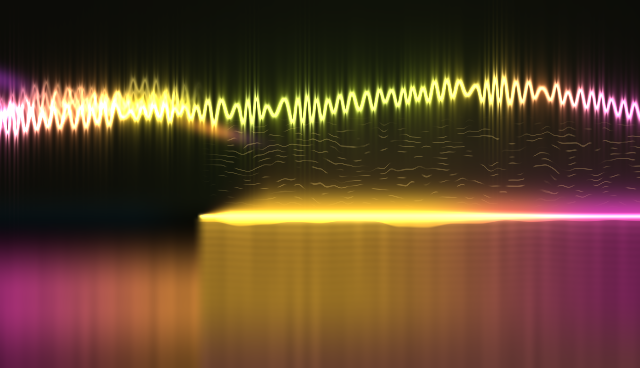
Reproduce this background procedurally as a Shadertoy shader.

```glsl
// Glowing jagged waveform above a horizontal light beam and a warm reflective floor.
#define BEAM_Y 0.412
#define BEAM_START 0.31
#define WAVE_CYCLES 54.0
#define WAVE_AMP 0.024
#define CORE_WIDTH 0.0055
#define STRANDS 6
#define WISP_ROWS 62.0

float hash(vec2 p) {
    p = fract(p * vec2(0.1031, 0.1137));
    p += dot(p, p.yx + 33.33);
    return fract((p.x + p.y) * p.x * 17.0);
}

float noise(vec2 p) {
    vec2 i = floor(p), f = fract(p);
    f = f * f * (3.0 - 2.0 * f);
    return mix(mix(hash(i), hash(i + vec2(1, 0)), f.x),
               mix(hash(i + vec2(0, 1)), hash(i + vec2(1, 1)), f.x), f.y);
}

// Green, yellow, orange and magenta for t from 0 to 1
vec3 spectrum(float t) {
    vec3 c = mix(vec3(0.60, 0.68, 0.08), vec3(0.95, 0.81, 0.15), smoothstep(0.0, 0.33, t));
    c = mix(c, vec3(0.95, 0.50, 0.25), smoothstep(0.33, 0.66, t));
    return mix(c, vec3(0.90, 0.25, 0.72), smoothstep(0.66, 1.0, t));
}

float waveCentre(float x) {
    float a = 3.14159 * x;
    return 0.66 + 0.035 * x + 0.05 * sin(a) - 0.022 * sin(2.0 * a) + 0.017 * sin(3.0 * a);
}

float waveHeight(float x, float strand) {
    float phase = 6.28318 * WAVE_CYCLES * x + 5.0 * noise(vec2(x * 24.0, strand * 7.0));
    float amp = WAVE_AMP * mix(0.35, 1.25, noise(vec2(x * 46.0, 9.0 + strand * 3.0)));
    float lift = strand * 0.012 * (0.4 + noise(vec2(x * 18.0, strand + 40.0)));
    float jitter = 0.018 * (noise(vec2(x * 75.0, strand + 3.0)) - 0.5);
    return waveCentre(x) + amp * sin(phase) + jitter + lift;
}

// Dark air, with green in the middle and faint violet on the left
vec3 backdrop(vec2 uv) {
    vec3 col = vec3(0.045, 0.045, 0.03);
    float middle = exp(-pow((uv.x - 0.57) / 0.3, 2.0));
    col += vec3(0.035, 0.06, 0.012) * middle * (1.0 - 0.6 * smoothstep(0.78, 1.0, uv.y));
    col += vec3(0.06, 0.035, 0.03) * smoothstep(0.3, 0.6, uv.x) * exp(-pow((uv.y - 0.58) / 0.14, 2.0));
    vec2 violet = (uv - vec2(0.0, 0.785 - 0.5 * uv.x)) / vec2(0.045, 0.03);
    col += vec3(0.28, 0.08, 0.36) * exp(-dot(violet, violet));
    vec2 flare = (uv - vec2(0.34, 0.645 - 0.45 * (uv.x - 0.34))) / vec2(0.055, 0.022);
    vec3 flareColor = mix(vec3(0.6, 0.32, 0.12), vec3(0.25, 0.08, 0.3), smoothstep(0.33, 0.4, uv.x));
    return col + flareColor * exp(-dot(flare, flare));
}

vec3 waveform(vec2 uv, float aspect) {
    float x = uv.x;
    float hue = x < 0.5 ? 1.0 - smoothstep(-0.12, 0.46, x) : smoothstep(0.58, 1.02, x);
    vec3 tint = spectrum(hue);
    float leftSide = 1.0 - smoothstep(0.24, 0.33, x);
    float streak = noise(vec2(x * 85.0, 2.0));
    vec3 light = vec3(0);
    for (int i = 0; i < STRANDS; i++) {
        float s = float(i), e = 0.0006;
        float f = waveHeight(x, s);
        float slope = (waveHeight(x + e, s) - waveHeight(x - e, s)) / (2.0 * e * aspect);
        float dy = abs(uv.y - f);
        float d = dy / sqrt(1.0 + slope * slope);
        float weight = i == 0 ? 1.0 : 0.28 * leftSide;
        float core = exp(-pow(d / CORE_WIDTH, 2.0));
        light += weight * (mix(tint, vec3(1.0, 0.97, 0.85), 0.6) * core
               + tint * (0.42 * exp(-d / 0.009) + 0.32 * exp(-dy / 0.022)));
    }
    // Tall vertical rays and the haze that fills the left strands
    float away = uv.y - waveCentre(x);
    light += tint * (0.1 + 0.28 * streak * streak) * exp(-abs(away) / 0.055);
    light += tint * 0.3 * leftSide * exp(-pow((away - 0.022) / 0.035, 2.0));
    return light;
}

// Broken contour lines drifting between wave and beam
float wisps(vec2 uv) {
    float v = uv.y * WISP_ROWS + 2.2 * noise(uv * vec2(26.0, 9.0)) + 0.7 * noise(uv * vec2(90.0, 20.0));
    float line = 1.0 - smoothstep(0.04, 0.16, abs(fract(v) - 0.5));
    float gaps = smoothstep(0.45, 0.8, noise(vec2(uv.x * 75.0, floor(v) * 5.0)));
    return line * gaps * smoothstep(0.31, 0.37, uv.x)
         * smoothstep(0.43, 0.5, uv.y) * (1.0 - smoothstep(0.62, 0.69, uv.y));
}

vec3 floorLight(vec2 uv, float depth) {
    float x = uv.x, onRight = smoothstep(0.30, 0.325, x);
    vec3 leftCol = mix(vec3(0.60, 0.16, 0.44), vec3(0.72, 0.46, 0.19), smoothstep(-0.03, 0.32, x));
    leftCol *= smoothstep(0.0, 0.21, depth) * (1.0 - 0.4 * smoothstep(0.24, 0.42, depth));
    vec3 rightCol = mix(vec3(0.61, 0.45, 0.14), vec3(0.45, 0.13, 0.33), smoothstep(0.52, 1.02, x));
    rightCol = mix(rightCol, vec3(0.37, 0.21, 0.19), 0.8 * smoothstep(0.2, 0.43, depth));
    float ripple = sin(depth * 330.0 + 4.0 * noise(vec2(x * 12.0, 5.0)));
    rightCol *= 1.0 + 0.045 * ripple * exp(-depth / 0.09);
    float streak = 0.93 + 0.14 * noise(vec2(x * 75.0, uv.y * 2.0));
    return mix(leftCol, rightCol, onRight) * streak * smoothstep(-0.003, 0.012, depth);
}

vec3 beam(vec2 uv, float h) {
    float along = uv.x - BEAM_START;
    float mask = smoothstep(-0.003, 0.008, along);
    vec3 tint = spectrum(0.31 + 0.69 * smoothstep(0.28, 0.7, along));
    float wedge = clamp(along / 0.11, 0.06, 1.0);
    float rightEnd = smoothstep(0.3, 0.65, along);
    float above = smoothstep(-0.004, 0.004, h);
    float up = max(h, 0.0) / wedge;
    vec3 light = tint * above * exp(-pow(up / 0.06, 2.0)) * mix(0.8, 0.5, rightEnd);
    light += mix(vec3(0.36, 0.13, 0.07), vec3(0.38, 0.08, 0.34), rightEnd) * above * exp(-up / 0.07);
    // Scalloped underside
    float lobe = 0.01 + 0.028 * noise(vec2(uv.x * 24.0, 8.0)) * (1.0 - 0.6 * rightEnd);
    float under = 1.0 - smoothstep(lobe * 0.75, lobe, -h);
    light += tint * (1.0 - above) * (0.3 * under + 0.28 * exp(h / 0.022));
    float thick = mix(0.012, 0.006, rightEnd) * clamp(along / 0.05, 0.5, 1.0);
    light += mix(tint, vec3(1.0, 0.97, 0.7), 0.65) * exp(-pow(h / thick, 2.0));
    return light * mask;
}

void mainImage(out vec4 fragColor, in vec2 fragCoord) {
    vec2 uv = fragCoord / iResolution.xy;
    float h = uv.y - BEAM_Y;
    vec3 col = backdrop(uv) * smoothstep(-0.08, 0.06, h);
    col += waveform(uv, iResolution.x / iResolution.y);
    col += vec3(0.20, 0.17, 0.10) * wisps(uv);
    col += floorLight(uv, -h) + beam(uv, h);
    col += vec3(0.0, 0.03, 0.05) * exp(-pow(h / 0.05, 2.0)) * (1.0 - smoothstep(0.2, 0.31, uv.x));
    fragColor = vec4(clamp(col, 0.0, 1.0), 1.0);
}
```
